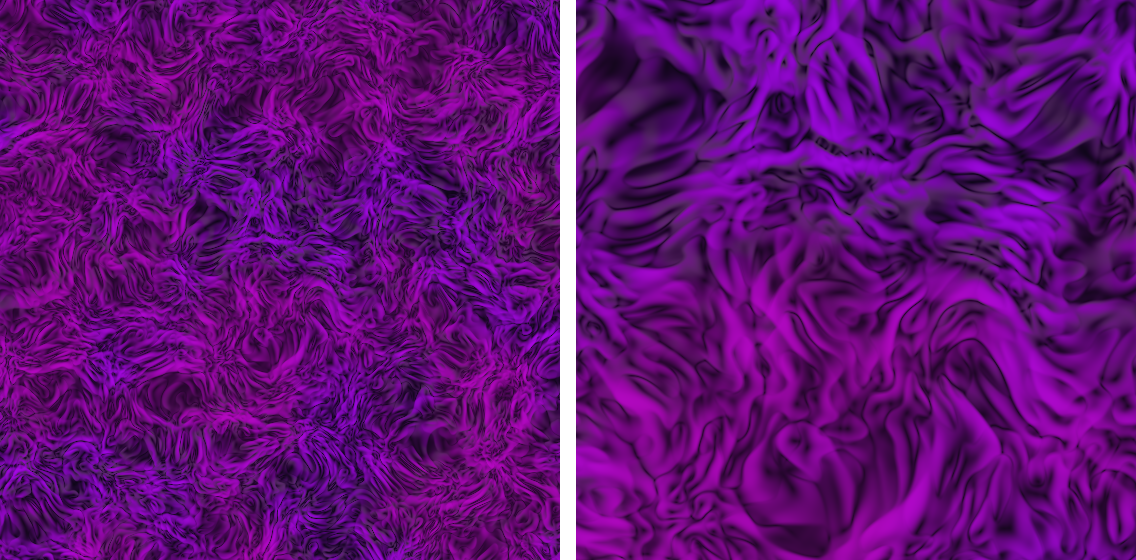
Left: the whole. Right: its middle third, enlarged.
A Shadertoy shader for this texture:

```glsl
// Tangled violet and magenta filaments with thin dark creases and grey haze.

const float BASE_FREQ    = 7.0;    // largest folds per canvas height
const int   FOLD_OCTAVES = 4;
const int   WARP_OCTAVES = 2;
const float WARP         = 0.30;   // how strongly the folds curl
const float CREASE       = 0.025;  // softness of the dark creases
const float STEP         = 0.010;  // slope sampling distance, in fold units
const float SLOPE_SCALE  = 1.65;
const float CONTRAST     = 1.35;
const float PATCH_FREQ   = 4.0;
const float WISP_FREQ    = 34.0;
const float HAZE_AMOUNT  = 0.65;

const vec3 SHADOW_COOL = vec3(0.050, 0.025, 0.090);
const vec3 SHADOW_WARM = vec3(0.150, 0.025, 0.180);
const vec3 VIOLET      = vec3(0.650, 0.030, 0.920);
const vec3 MAGENTA     = vec3(0.730, 0.030, 0.780);
const vec3 HAZE        = vec3(0.330, 0.220, 0.360);

const mat2 TURN = mat2(0.8, 0.6, -0.6, 0.8);

float hash(vec2 p) {
    vec3 q = fract(vec3(p.xyx) * 0.1031);
    q += dot(q, q.yzx + 33.33);
    return fract((q.x + q.y) * q.z);
}

// Dot product of a random unit gradient with the offset from its cell corner
float corner(vec2 cell, vec2 offset) {
    float angle = 6.2832 * hash(cell);
    return dot(vec2(cos(angle), sin(angle)), offset);
}

float gradientNoise(vec2 p) {
    vec2 i = floor(p), f = p - i;
    vec2 u = f * f * f * (f * (f * 6.0 - 15.0) + 10.0);
    vec2 e = vec2(1.0, 0.0);
    return mix(mix(corner(i, f), corner(i + e, f - e), u.x),
               mix(corner(i + e.yx, f - e.yx), corner(i + 1.0, f - 1.0), u.x), u.y);
}

float fbm(vec2 p, int octaves) {
    float sum = 0.0, amp = 1.0;
    for (int i = 0; i < octaves; i++) {
        sum += amp * gradientNoise(p);
        p = TURN * p * 2.0 + 17.3;
        amp *= 0.5;
    }
    return sum;
}

// Folded noise on a curled domain
float foldHeight(vec2 p) {
    p += WARP * vec2(fbm(p + 31.7, WARP_OCTAVES), fbm(p + 74.2, WARP_OCTAVES));
    float sum = 0.0, amp = 1.0;
    for (int i = 0; i < FOLD_OCTAVES; i++) {
        float n = gradientNoise(p);
        sum += amp * sqrt(n * n + CREASE * CREASE);
        p = TURN * p * 2.0 + 9.1;
        amp *= 0.5;
    }
    return sum;
}

// Steep flanks form filaments; crests and valleys stay dark
float foldSlope(vec2 p) {
    vec2 e = vec2(STEP, 0.0);
    vec2 g = vec2(foldHeight(p + e) - foldHeight(p - e),
                  foldHeight(p + e.yx) - foldHeight(p - e.yx));
    return length(g) / (2.0 * STEP);
}

void mainImage(out vec4 fragColor, in vec2 fragCoord) {
    vec2 uv = fragCoord / iResolution.y;

    float slope = foldSlope(uv * BASE_FREQ + 50.0);
    float glow = pow(1.0 - exp(-slope / SLOPE_SCALE), CONTRAST);

    // Broad patches shift the hue and lift the shadows
    float warmth = smoothstep(-0.45, 0.4, fbm(uv * PATCH_FREQ + 120.0, 3));
    vec3 shadow = mix(SHADOW_COOL, SHADOW_WARM, warmth);
    vec3 color = mix(shadow, mix(VIOLET, MAGENTA, warmth), glow);

    // Grey wisps follow the relief on the midtones
    float hazePatch = smoothstep(-0.5, 0.4, fbm(uv * PATCH_FREQ + 205.0, 3));
    float wisp = smoothstep(-0.2, 0.4, fbm(uv * WISP_FREQ + 300.0, 2));
    float midtone = smoothstep(0.05, 0.35, glow) * (1.0 - smoothstep(0.4, 0.8, glow));
    vec3 haze = HAZE * (0.45 + 1.3 * glow);
    color = mix(color, haze, HAZE_AMOUNT * hazePatch * wisp * midtone);

    fragColor = vec4(color, 1.0);
}
```
